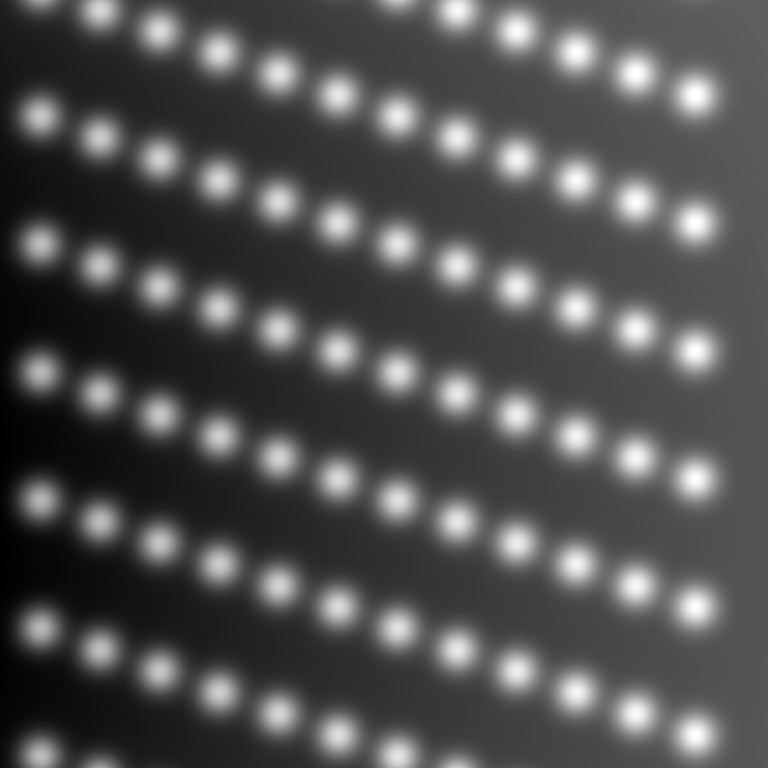
This pattern is drawn by a WebGL 2 fragment shader. Its source:

```glsl
#version 300 es
precision highp float;
// Blurred light dots in twelve columns, each column stepping down by a sixth
// of the row spacing, so the dots line up in slanting rows. Their glow is
// added to a smooth grey gradient that darkens towards the lower left.

uniform vec2 u_resolution;
out vec4 fragColor;

// Grey backdrop: rises to the right, darkest below mid height.
float backdrop(vec2 p) {
    float rise = 0.41 * p.x - 0.08 * p.x * p.x;
    float lift = (0.24 - 0.14 * p.x) * (p.y - 0.32) * (p.y - 0.32);
    return rise + lift;
}

// Gaussian spot, 1 at its centre with a wide, soft tail.
float softDot(vec2 offset) {
    return exp(-1320.0 * dot(offset, offset));
}

// Sum of the dots in the columns nearest to p.
float dotGlow(vec2 p) {
    const float columnStep = 0.0775;
    const float rowStep = 1.0 / 6.0;
    float nearest = round((p.x - 0.053) / columnStep);
    float glow = 0.0;
    for (float i = -1.0; i <= 1.0; i++) {
        float column = nearest + i;
        if (column < 0.0 || column > 11.0) continue;
        float dx = p.x - 0.053 - column * columnStep;
        float dy = p.y - 0.015 + column * rowStep / 6.0;
        dy -= rowStep * round(dy / rowStep);
        glow += softDot(vec2(dx, dy));
    }
    return glow;
}

void main() {
    vec2 p = gl_FragCoord.xy / u_resolution;
    float grey = backdrop(p) + 0.69 * dotGlow(p);
    fragColor = vec4(vec3(clamp(grey, 0.0, 1.0)), 1.0);
}
```
